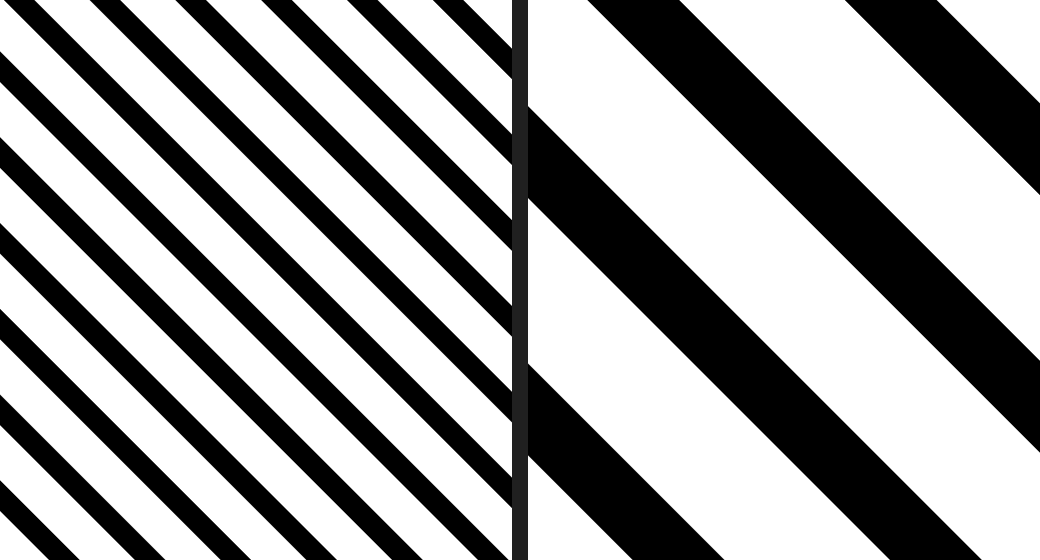
Left, the full canvas; right, a detail of the centre.
This pattern is drawn by a Shadertoy shader. Its source:

```glsl
const vec3 PAPER = vec3(1.0);
const vec3 INK = vec3(0.0);

// All lengths are fractions of the canvas height, measured along an edge
const float STRIPE_PERIOD = 0.15319;
const float STRIPE_WIDTH = 0.0547;
const float STRIPE_CENTER = 0.0341;

// Signed distance to the nearest falling 45 degree stripe, negative inside
float stripeDistance(vec2 p, float period, float width, float center) {
    float along = p.x + p.y - center;
    float offset = abs(fract(along / period + 0.5) - 0.5) * period;
    return (offset - 0.5 * width) * inversesqrt(2.0);
}

// Fraction of a pixel covered by the shape
float coverage(float dist, float pixel) {
    return clamp(0.5 - dist / pixel, 0.0, 1.0);
}

void mainImage(out vec4 fragColor, in vec2 fragCoord) {
    float pixel = 1.0 / iResolution.y;

    // Origin moved to the upper left corner
    vec2 p = fragCoord * pixel - vec2(0.0, 1.0);

    float dist = stripeDistance(p, STRIPE_PERIOD, STRIPE_WIDTH, STRIPE_CENTER);
    fragColor = vec4(mix(PAPER, INK, coverage(dist, pixel)), 1.0);
}
```
